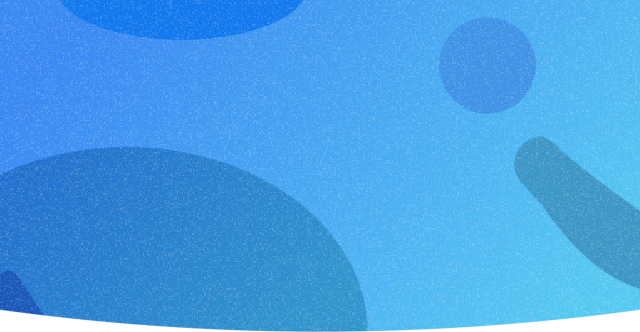
Reproduce this background procedurally as a Shadertoy shader.

```glsl
// Soft abstract backdrop: a diagonal blue gradient carrying ellipses, a wedge
// and a bent spindle, a fine light grain, and a curved white lower border.
// Positions are in canvas heights, with the origin at the lower left.

#define ASPECT 1.92
#define GRAIN_ROWS 266.0
#define GRAIN_AMOUNT 0.185
#define BORDER_HEIGHT 0.066
#define SKY_LEFT vec3(0.255, 0.55, 0.95)
#define SKY_RIGHT vec3(0.355, 0.79, 0.95)
#define VIVID_BLUE vec3(0.10, 0.49, 0.935)
#define DISC_BLUE vec3(0.275, 0.59, 0.91)
#define HILL_LEFT vec3(0.165, 0.455, 0.82)
#define HILL_RIGHT vec3(0.22, 0.60, 0.81)
#define DEEP_BLUE vec3(0.13, 0.37, 0.74)
#define SPINDLE_BLUE vec3(0.265, 0.605, 0.785)

float hash(vec2 cell) {
    vec3 q = fract(vec3(cell.xyx) * 0.1031);
    q += dot(q, q.yzx + 33.33);
    return fract((q.x + q.y) * q.z);
}

// Antialiased coverage of the region where d is negative
float cover(float d) {
    float w = max(fwidth(d), 1e-5) * 0.75;
    return 1.0 - smoothstep(-w, w, d);
}

float ellipse(vec2 p, vec2 center, vec2 radii) {
    return (length((p - center) / radii) - 1.0) * min(radii.x, radii.y);
}

// Capsule from a to b whose radius changes from ra to rb, swelling midway
float taperedCapsule(vec2 p, vec2 a, vec2 b, float ra, float rb, float swell) {
    vec2 axis = b - a;
    float slope = (rb - ra) / length(axis);
    float along = dot(p - a, axis) / dot(axis, axis);
    float across = length(p - a - axis * along);
    // Shift the projection so the sides stay tangent to the end circles
    along += across * slope / (length(axis) * sqrt(1.0 - slope * slope));
    along = clamp(along, 0.0, 1.0);
    float radius = mix(ra, rb, along) + swell * 4.0 * along * (1.0 - along);
    return length(p - a - axis * along) - radius;
}

void mainImage(out vec4 fragColor, in vec2 fragCoord) {
    vec2 p = fragCoord / iResolution.xy * vec2(ASPECT, 1.0);

    // Diagonal background
    float diagonal = p.x + 0.9 * (1.0 - p.y);
    vec3 color = mix(SKY_LEFT, SKY_RIGHT, clamp((diagonal - 0.34) / 2.2, 0.0, 1.0));

    // Upper ellipse and disc
    float topBlob = ellipse(p, vec2(0.545, 1.0375), vec2(0.375, 0.1575));
    color = mix(color, VIVID_BLUE, cover(topBlob));
    float disc = ellipse(p, vec2(1.4625, 0.8025), vec2(0.145));
    color = mix(color, DISC_BLUE, cover(disc));

    // Large hill with its own diagonal shading
    float hill = ellipse(p, vec2(0.38, 0.0), vec2(0.7225, 0.5575));
    vec3 hillColor = mix(HILL_LEFT, HILL_RIGHT, clamp((diagonal - 0.5) / 1.3, 0.0, 1.0));
    color = mix(color, hillColor, cover(hill));

    // Corner wedge
    float wedge = taperedCapsule(p, vec2(0.025, 0.1525), vec2(0.075, 0.0), 0.0325, 0.075, 0.0);
    color = mix(color, DEEP_BLUE, cover(wedge));

    // Spindle sagging below its straight axis
    vec2 tip = vec2(1.627, 0.505), tail = vec2(2.0, 0.195);
    float s = clamp((p.x - tip.x) / (tail.x - tip.x), 0.0, 1.0);
    vec2 bent = p + vec2(0.0, 0.16 * s * (1.0 - s));
    float spindle = taperedCapsule(bent, tip, tail, 0.084, 0.072, 0.025);
    color = mix(color, SPINDLE_BLUE, cover(spindle));

    // Sparse light grain, centred so the average tone is kept
    float speck = pow(hash(floor(p * GRAIN_ROWS)), 4.0) - 0.2;
    color += speck * GRAIN_AMOUNT * (1.0 - color);

    // Curved white border
    float u = 2.0 * p.x / ASPECT - 1.0;
    color = mix(color, vec3(1.0), cover(p.y - BORDER_HEIGHT * u * u - 0.001));

    fragColor = vec4(clamp(color, 0.0, 1.0), 1.0);
}
```
